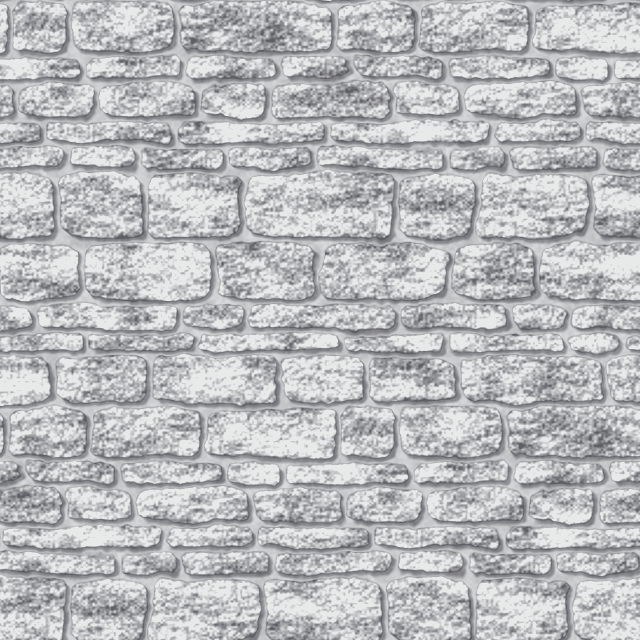
This texture is drawn by a Shadertoy shader. Its source:

```glsl
// Grey dry-laid stone wall: uneven courses of rough blocks in pale mortar, half-drop repeat.

const vec2 TILE = vec2(1.025, 0.633);        // repeat size in canvas heights
const vec2 HALF_GAP = vec2(0.0055, 0.0045);  // half the mortar width
const float JOINT_JITTER = 0.55;             // unevenness of block lengths
const float CORNER_RADIUS = 0.011;
const vec2 SHADOW_OFFSET = vec2(0.0055, 0.0055);
const float SHADOW_STRENGTH = 0.50;
const float MORTAR_TONE = 0.78;
const float STONE_TONE = 0.77;
const vec3 DARK = vec3(0.37, 0.37, 0.395);
const vec3 LIGHT = vec3(0.91, 0.915, 0.915);

// Each course: top edge within the tile, number of blocks, phase of the joints.
const int COURSES = 10;
const vec3 COURSE[COURSES] = vec3[COURSES](
    vec3(0.000, 6, 0.88), vec3(0.134, 7, 0.77), vec3(0.198, 7, 0.10),
    vec3(0.296, 5, 0.60), vec3(0.358, 7, 0.59), vec3(0.422, 6, 0.43),
    vec3(0.593, 6, 0.00), vec3(0.747, 6, 0.47), vec3(0.819, 6, 0.90),
    vec3(0.874, 6, 0.40));

float hash(vec2 p) {
    vec3 h = fract(p.xyx * 0.1031);
    h += dot(h, h.yzx + 33.33);
    return fract((h.x + h.y) * h.z);
}

// Lattice value that follows the half-drop repeat; cells.x must be even.
float lattice(vec2 cell, vec2 cells) {
    float drop = floor(cell.y / cells.y);
    cell.x += 0.5 * drop * cells.x;
    return hash(mod(cell, cells) + cells * 0.37);
}

float tileNoise(vec2 p, vec2 cells) {
    vec2 x = p / TILE * cells;
    vec2 i = floor(x), f = fract(x);
    f = f * f * (3.0 - 2.0 * f);
    vec2 e = vec2(1, 0);
    return mix(mix(lattice(i, cells), lattice(i + e, cells), f.x),
               mix(lattice(i + e.yx, cells), lattice(i + e.xx, cells), f.x), f.y);
}

float joint(float k, float count, float course) {
    return k + JOINT_JITTER * (hash(vec2(mod(k, count) + 3.0, course * 7.0 + 5.0)) - 0.5);
}

// Signed distance to the block around p; id names the block.
float stoneDistance(vec2 p, out vec2 id) {
    vec2 q = p / TILE;
    q.x += 0.5 * floor(q.y);
    q.y = fract(q.y);

    int row = 0;
    for (int r = 1; r < COURSES; r++) if (q.y >= COURSE[r].x) row = r;
    float top = COURSE[row].x;
    float bottom = row < COURSES - 1 ? COURSE[row + 1].x : 1.0;
    float count = COURSE[row].y, course = float(row);

    float x = q.x * count - COURSE[row].z;
    float k = floor(x);
    if (x < joint(k, count, course)) k -= 1.0;
    else if (x >= joint(k + 1.0, count, course)) k += 1.0;
    float left = joint(k, count, course), right = joint(k + 1.0, count, course);
    id = vec2(mod(k, count), course);

    vec2 halfSize = 0.5 * TILE * vec2((right - left) / count, bottom - top) - HALF_GAP;
    vec2 local = TILE * vec2((x - 0.5 * (left + right)) / count, q.y - 0.5 * (top + bottom));

    // Slanted ends and tapered height make every block irregular.
    local.x += 0.22 * (hash(id + 41.0) - 0.5) * local.y;
    float along = clamp(local.x / halfSize.x, -1.0, 1.0);
    float side = hash(id + 17.0 + step(0.0, along) * 9.0);
    halfSize.y *= 1.0 - 0.22 * side * along * along * abs(along);

    float radius = min(CORNER_RADIUS, 0.6 * halfSize.y);
    vec2 d = abs(local) - halfSize + radius;
    return length(max(d, 0.0)) + min(max(d.x, d.y), 0.0) - radius;
}

// Wavy and chipped outlines.
vec2 roughen(vec2 p) {
    vec2 wave = vec2(tileNoise(p, vec2(22, 16)), tileNoise(p, vec2(24, 18))) - 0.5;
    vec2 chip = vec2(tileNoise(p, vec2(96, 62)), tileNoise(p, vec2(98, 64))) - 0.5;
    return p + 0.009 * wave + 0.004 * chip;
}

// Weathered face: broad blotches, flat strata, pits and fine grain.
float stoneTone(vec2 p, vec2 id) {
    float patches = tileNoise(p, vec2(20, 20)) - 0.5;
    float strata = tileNoise(p, vec2(36, 72)) - 0.5;
    float pits = tileNoise(p, vec2(140, 120)) - 0.5;
    float grain = tileNoise(p, vec2(280, 190)) - 0.5;
    float relief = pits + 0.5 - tileNoise(p + 0.003, vec2(140, 120));
    return STONE_TONE + 0.62 * patches + 0.60 * strata + 0.30 * pits + 0.66 * grain
         + 0.32 * relief + 0.14 * (hash(id + 71.0) - 0.5);
}

void mainImage(out vec4 fragColor, in vec2 fragCoord) {
    vec2 p = fragCoord / iResolution.y;
    p.y = 1.0 - p.y;
    float aa = 1.0 / iResolution.y;

    vec2 rough = roughen(p), id, shadowId;
    float d = stoneDistance(rough, id);
    float dShadow = stoneDistance(rough - SHADOW_OFFSET, shadowId);

    // Mortar with a soft cast shadow.
    float mortar = MORTAR_TONE + 0.18 * (tileNoise(p, vec2(60, 40)) - 0.5)
                 + 0.12 * (tileNoise(p, vec2(220, 140)) - 0.5);
    mortar -= SHADOW_STRENGTH * (1.0 - smoothstep(-0.003, 0.0035, dShadow));

    // Rough face, lit from the upper left.
    float bevel = clamp((dShadow - d) / 0.007, -1.0, 1.0) * smoothstep(-0.010, 0.0, d);
    float stone = stoneTone(p, id) + 0.13 * bevel;

    float tone = mix(stone, mortar, smoothstep(-aa, aa, d));
    tone -= 0.28 * (1.0 - smoothstep(0.0, 0.0026, abs(d)));
    fragColor = vec4(mix(DARK, LIGHT, clamp(tone, 0.0, 1.0)), 1.0);
}
```
